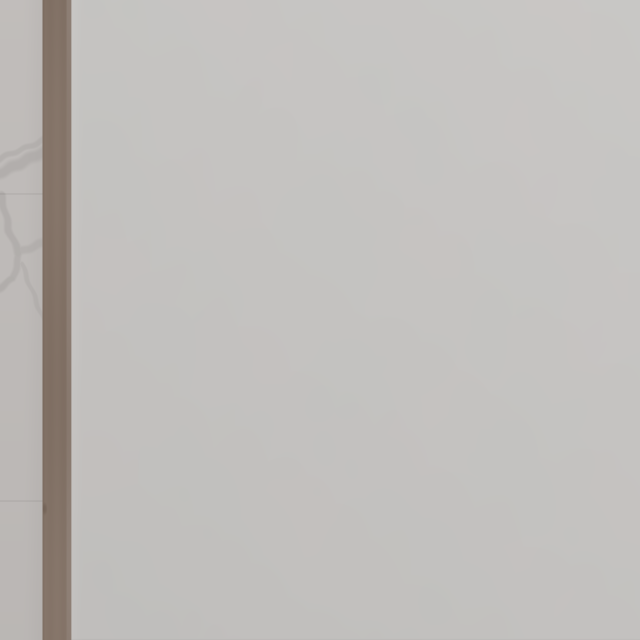
Give the GLSL for this texture, as a WebGL 1 fragment shader.

```glsl
precision highp float;
// A pale plaster wall beside a slim bronze trim and a strip of veined marble.
uniform vec2 u_resolution;

#define TRIM_LEFT 0.0664
#define TRIM_RIGHT 0.1115
#define BEVEL_WIDTH 0.0075
#define EDGE_SOFTNESS 0.0013
#define WALL_COLOR vec3(0.768, 0.761, 0.753)
#define MARBLE_COLOR vec3(0.742, 0.727, 0.718)
#define TRIM_COLOR vec3(0.512, 0.448, 0.402)
#define BEVEL_COLOR vec3(0.570, 0.515, 0.480)
#define VEIN_COLOR vec3(0.655, 0.640, 0.632)
#define MOTTLE_AMOUNT 0.006

vec2 hash2(vec2 p) {
  return fract(sin(vec2(dot(p, vec2(127.1, 311.7)), dot(p, vec2(269.5, 183.3)))) * 4375.85);
}

// Distance to the nearest scattered cell point
float cellular(vec2 p) {
  vec2 cell = floor(p);
  float nearest = 2.0;
  for (int j = -1; j <= 1; j++) {
    for (int i = -1; i <= 1; i++) {
      vec2 neighbour = cell + vec2(float(i), float(j));
      nearest = min(nearest, length(neighbour + hash2(neighbour) - p));
    }
  }
  return nearest;
}

float softStep(float edge, float x) {
  float blur = max(EDGE_SOFTNESS, 0.75 / u_resolution.x);
  return smoothstep(edge - blur, edge + blur, x);
}

// Soft stroke from a to b
float vein(vec2 p, vec2 a, vec2 b, float width) {
  vec2 along = b - a;
  float t = clamp(dot(p - a, along) / dot(along, along), 0.0, 1.0);
  return 1.0 - smoothstep(width * 0.3, width, length(p - a - along * t));
}

float joint(float y, float height) {
  return 1.0 - smoothstep(0.0006, 0.0022, abs(y - height));
}

vec3 marble(vec2 p) {
  vec3 color = MARBLE_COLOR + 0.025 * (p.y - 0.45);
  color -= 0.018 * smoothstep(0.035, TRIM_LEFT, p.x);
  vec2 q = p + 0.0015 * vec2(sin(p.y * 160.0), sin(p.x * 190.0 + p.y * 70.0));

  // Broad upper vein
  float veins = 0.55 * vein(q, vec2(-0.01, 0.725), vec2(0.073, 0.765), 0.013);
  veins = max(veins, 0.45 * vein(q, vec2(0.0, 0.752), vec2(0.07, 0.782), 0.007));

  // Curving lower vein and its branches
  veins = max(veins, 0.55 * vein(q, vec2(0.002, 0.695), vec2(0.014, 0.640), 0.008));
  veins = max(veins, 0.55 * vein(q, vec2(0.014, 0.640), vec2(0.030, 0.602), 0.008));
  veins = max(veins, 0.50 * vein(q, vec2(0.030, 0.602), vec2(0.020, 0.564), 0.008));
  veins = max(veins, 0.55 * vein(q, vec2(0.020, 0.564), vec2(-0.005, 0.547), 0.008));
  veins = max(veins, 0.45 * vein(q, vec2(0.030, 0.606), vec2(0.070, 0.622), 0.010));
  veins = max(veins, 0.40 * vein(q, vec2(0.034, 0.587), vec2(0.050, 0.545), 0.005));
  veins = max(veins, 0.40 * vein(q, vec2(0.050, 0.545), vec2(0.068, 0.500), 0.005));
  color = mix(color, VEIN_COLOR, veins);

  return color - 0.035 * max(joint(p.y, 0.697), joint(p.y, 0.217));
}

vec3 trim(vec2 p) {
  vec3 color = TRIM_COLOR + 0.010 * sin(p.y * 9.0 + 1.2) + 0.006 * sin(p.x * 300.0);
  color -= 0.025 * (1.0 - softStep(TRIM_LEFT + 0.003, p.x));
  float bevel = softStep(TRIM_RIGHT - BEVEL_WIDTH, p.x);
  color = mix(color, BEVEL_COLOR, bevel * (0.55 + 0.15 * sin(p.y * 14.0)));
  // Small dent beside the lower joint
  float dent = length((p - vec2(0.070, 0.205)) * vec2(1.0, 0.4));
  return color - 0.05 * (1.0 - smoothstep(0.001, 0.005, dent));
}

vec3 wall(vec2 p) {
  // Light falls off toward the lower left
  vec3 color = WALL_COLOR + 0.016 * (p.x - 0.5) + 0.022 * (p.y - 0.5);
  float mottle = cellular(p * vec2(15.0, 12.0)) - 0.5;
  float drift = sin(p.x * 19.0 + 2.0 * sin(p.y * 7.0)) * sin(p.y * 13.0 + p.x * 5.0);
  color += MOTTLE_AMOUNT * (0.5 * mottle * vec3(1.0, 0.6, 0.6) + drift * vec3(0.5, -0.1, 0.0));
  // Thin reflected light beside the trim
  color += 0.012 * (1.0 - smoothstep(TRIM_RIGHT, TRIM_RIGHT + 0.02, p.x));
  return color - 0.025 * (1.0 - smoothstep(0.0, 0.003, p.y));
}

void main() {
  vec2 p = gl_FragCoord.xy / u_resolution;
  vec3 color = mix(marble(p), trim(p), softStep(TRIM_LEFT, p.x));
  color = mix(color, wall(p), softStep(TRIM_RIGHT, p.x));
  gl_FragColor = vec4(color, 1.0);
}
```
